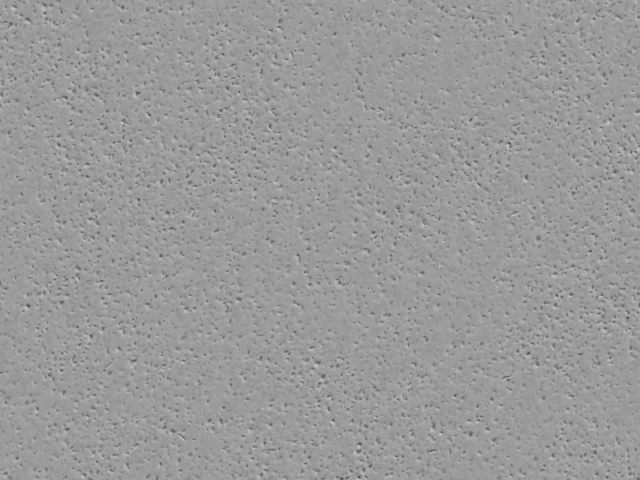
Write a WebGL 1 fragment shader that draws this texture.

```glsl
precision highp float;
// Grey plaster surface with dense fine embossed pits, soft grain and a few short cracks.
uniform vec2 u_resolution;

float hash(vec2 p) {
  vec3 q = fract(p.xyx * vec3(0.1031, 0.1030, 0.0973));
  q += dot(q, q.yzx + 33.33);
  return fract((q.x + q.y) * q.z);
}

vec2 hash2(vec2 p) {
  return vec2(hash(p + 17.3), hash(p + 61.7));
}

float noise(vec2 p) {
  vec2 i = floor(p), f = fract(p);
  f = f * f * (3.0 - 2.0 * f);
  return mix(mix(hash(i), hash(i + vec2(1.0, 0.0)), f.x),
             mix(hash(i + vec2(0.0, 1.0)), hash(i + vec2(1.0, 1.0)), f.x), f.y);
}

// Scattered oval pits: a dark core and a pale halo that together keep the mean grey.
float pits(vec2 p, float cells, float radius, float density, float seed) {
  vec2 g = p * cells, home = floor(g);
  float relief = 0.0;
  for (int y = -1; y <= 1; y++) {
    for (int x = -1; x <= 1; x++) {
      vec2 id = home + vec2(float(x), float(y));
      vec2 key = id + seed;
      vec2 d = (g - id - hash2(key)) / cells;
      float present = step(hash(key + 5.1), density);
      float depth = 0.06 + 0.22 * pow(hash(key + 9.4), 3.0);
      float size = radius * mix(0.75, 1.25, hash(key + 31.2));
      float angle = 0.6 + 2.4 * (hash(key + 43.8) - 0.5);
      vec2 axis = vec2(cos(angle), sin(angle));
      vec2 local = vec2(dot(d, axis) * 0.8, dot(d, vec2(-axis.y, axis.x)) * 1.2) / size;
      vec2 halo = (d - vec2(-0.7, -1.3) * size) / (size * 1.5);
      relief += present * depth * (0.42 * exp(-dot(halo, halo)) - exp(-dot(local, local)));
    }
  }
  return relief;
}

// Rare bent hairline cracks, each kept inside its own large cell.
float cracks(vec2 p) {
  vec2 g = p * 6.0, id = floor(g);
  vec2 d = (g - id - mix(vec2(0.25), vec2(0.75), hash2(id + 203.0))) / 6.0;
  float angle = 1.6 * (hash(id + 88.0) - 0.4);
  vec2 axis = vec2(cos(angle), sin(angle));
  vec2 q = vec2(dot(d, axis), dot(d, vec2(-axis.y, axis.x)));
  float bend = 60.0 * (hash(id + 71.0) - 0.5);
  float across = (q.y - bend * q.x * q.x + 0.004 * (noise(p * 120.0) - 0.5)) / 0.0018;
  float ends = 1.0 - smoothstep(0.004, 0.014, abs(q.x));
  float strength = step(hash(id + 55.0), 0.25) * mix(0.08, 0.2, hash(id + 36.0));
  float pale = across + 1.8;
  return strength * ends * (0.6 * exp(-pale * pale) - exp(-across * across));
}

void main() {
  vec2 p = gl_FragCoord.xy / u_resolution.y;

  // Pits gather in loose patches between slightly smoother areas.
  float patches = 0.5 * noise(p * 6.0 + 3.0) + 0.5 * noise(p * 17.0 + 40.0);
  float density = mix(0.45, 0.95, smoothstep(0.2, 0.8, patches));
  float strength = mix(0.75, 1.15, patches);

  float grey = 0.604;
  grey += 0.034 * (noise(p * 190.0 + 9.0) - 0.5);
  grey += 0.026 * (noise(p * vec2(75.0, 115.0) + 27.0) - 0.5);

  // A fine warp makes the pit outlines ragged.
  vec2 ragged = p + 0.004 * (vec2(noise(p * 150.0 + 5.0), noise(p * 150.0 + 81.0)) - 0.5);
  grey += strength * pits(ragged, 88.0, 0.0026, density, 11.0);
  grey += strength * pits(ragged + 0.37, 60.0, 0.0032, density * 0.85, 137.0);
  grey += cracks(p);

  gl_FragColor = vec4(vec3(clamp(grey, 0.15, 0.78)), 1.0);
}
```
